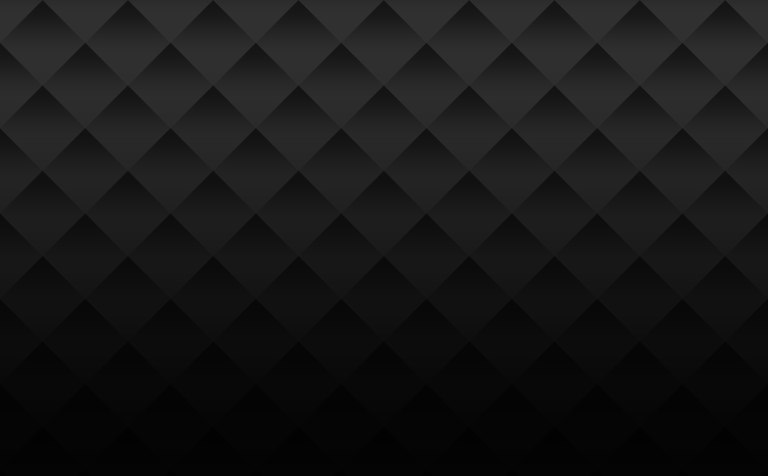
Reproduce this pattern procedurally as a WebGL 2 fragment shader.

```glsl
#version 300 es
precision highp float;
// Dark quilted wall of square diamonds, nine across, each shaded from a
// dark upper tip to a lighter lower half. The diagonal lattice comes from
// fract on rotated axes, and the whole is lit from the top.

#define COLUMNS 9.0        // diamonds across the canvas
#define FLOOR_LIGHT 0.016  // grey at the bottom of the canvas
#define TOP_LIGHT 0.188    // grey at the top of the canvas
#define LIGHT_REACH 0.95   // height at which the light is full
#define TIP_SHADE 0.42     // brightness of the upper tip
#define SHADE_END 0.68     // where the shade ends inside a diamond
#define SEAM_WIDTH 0.018   // seam width, in diamonds
#define SEAM_LIFT 0.05     // faint highlight along the seams
#define SAMPLES 3          // antialiasing samples per axis

uniform vec2 u_resolution;
out vec4 fragColor;

// Position inside a diamond along its two diagonal axes, 0 to 1 each.
vec2 diamondAxes(vec2 p) {
    return fract(vec2(p.x + p.y, p.x - p.y) - 0.5);
}

// Dark upper tip fading to an even lower half, with a faint seam.
float diamondShade(vec2 axes) {
    float depth = 0.5 * (axes.x - axes.y + 1.0);
    float shade = mix(TIP_SHADE, 1.0, smoothstep(0.0, SHADE_END, depth));
    vec2 edge = min(axes, 1.0 - axes);
    float seam = 1.0 - smoothstep(0.0, SEAM_WIDTH, min(edge.x, edge.y));
    return shade + SEAM_LIFT * seam;
}

// Overall light falling from the top of the canvas.
float wallLight(float height) {
    return mix(FLOOR_LIGHT, TOP_LIGHT, smoothstep(0.0, LIGHT_REACH, height));
}

float wallGrey(vec2 pixel) {
    // Lattice units, measured downward from the top left corner
    vec2 p = vec2(pixel.x, u_resolution.y - pixel.y) * COLUMNS / u_resolution.x;
    return wallLight(pixel.y / u_resolution.y) * diamondShade(diamondAxes(p));
}

void main() {
    // Average a small grid of samples to smooth the edges
    float grey = 0.0;
    for (int i = 0; i < SAMPLES; i++) {
        for (int j = 0; j < SAMPLES; j++) {
            vec2 offset = (vec2(i, j) + 0.5) / float(SAMPLES) - 0.5;
            grey += wallGrey(gl_FragCoord.xy + offset);
        }
    }
    fragColor = vec4(vec3(grey / float(SAMPLES * SAMPLES)), 1.0);
}
```
